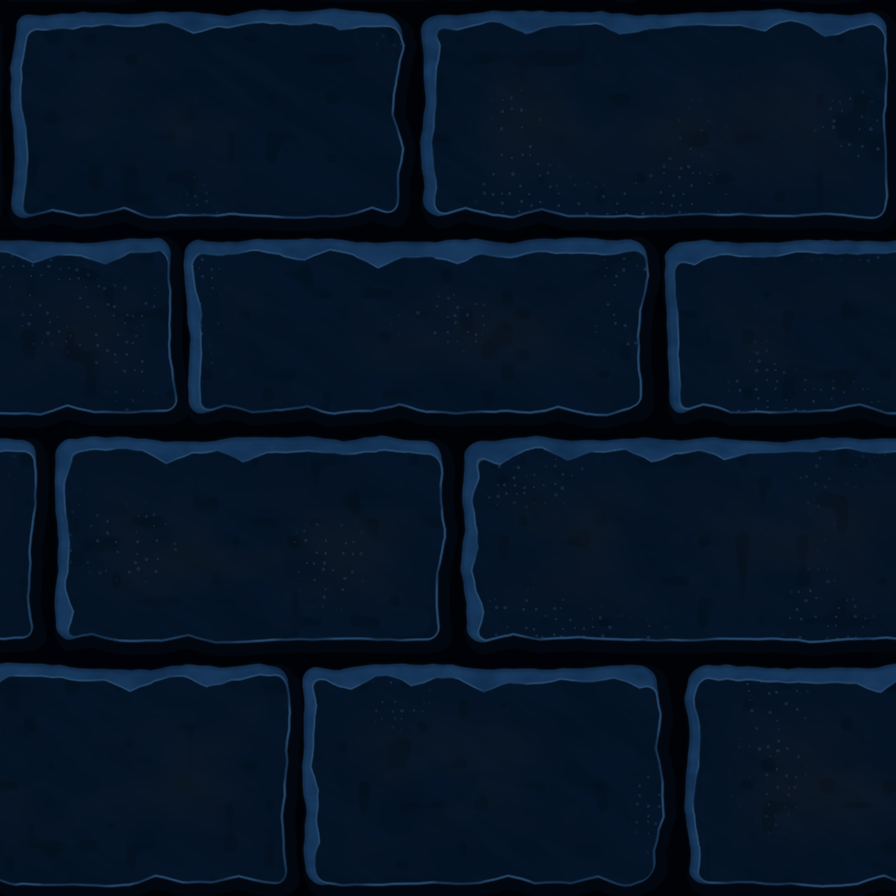
Give the GLSL for this texture, as a Shadertoy shader.

```glsl
float hash(vec2 p) {
    vec3 q = fract(p.xyx * vec3(0.1031, 0.1030, 0.0973));
    q += dot(q, q.yzx + 33.33);
    return fract((q.x + q.y) * q.z);
}

float noise(vec2 p) {
    vec2 i = floor(p), f = fract(p);
    f = f * f * (3.0 - 2.0 * f);
    return mix(mix(hash(i), hash(i + vec2(1, 0)), f.x),
               mix(hash(i + vec2(0, 1)), hash(i + vec2(1, 1)), f.x), f.y);
}

float fbm(vec2 p) {
    float sum = 0.0, amp = 0.5;
    for (int i = 0; i < 4; i++) {
        sum += amp * noise(p);
        p = p * 2.03 + 7.1;
        amp *= 0.5;
    }
    return sum;
}

// Straight segments between random heights, centred on zero
float jag(float t, float seed) {
    float i = floor(t);
    return mix(hash(vec2(i, seed)), hash(vec2(i + 1.0, seed)), fract(t)) - 0.5;
}

// Occasional pointed chip, 0 to 1
float notch(float t, float seed) {
    float i = floor(t);
    float centre = 0.35 + 0.3 * hash(vec2(i, seed + 5.0));
    return step(0.55, hash(vec2(i, seed))) * max(0.0, 1.0 - abs(fract(t) - centre) * 3.0);
}

// Signed distance from depths inside the left, right, bottom and top sides
float roundedBox(vec4 depth, float radius) {
    vec2 u = radius - min(depth.xz, depth.yw);
    return length(max(u, 0.0)) + min(max(u.x, u.y), 0.0) - radius;
}

float fill(float d, float px) {
    return clamp(0.5 - d / px, 0.0, 1.0);
}

// Small pale flecks, gathered in clusters
float flecks(vec2 p, float seed) {
    vec2 cell = floor(p * 95.0);
    vec2 offset = vec2(hash(cell + seed), hash(cell + seed + 31.0)) * 0.5 + 0.25;
    float size = 0.05 + 0.11 * hash(cell + seed + 53.0);
    float d = length(fract(p * 95.0) - offset);
    float cluster = smoothstep(0.62, 0.8, noise(p * 10.0 + seed));
    return cluster * step(0.55, hash(cell + seed + 71.0)) * smoothstep(size + 0.08, size, d);
}

vec3 stoneFace(vec2 p, float seed, float depth) {
    float cloud = fbm(p * vec2(9.0, 12.0) + seed);
    float warmth = smoothstep(0.0, 0.1, depth) * smoothstep(0.3, 0.65, cloud);
    vec3 col = mix(vec3(0.014, 0.073, 0.142), vec3(0.042, 0.085, 0.138), warmth);
    col *= 0.9 + 0.2 * fbm(p * vec2(25.0, 40.0) + p.yx * 20.0 + seed);
    float pit = smoothstep(0.78, 0.9, noise(p * 45.0 + seed * 2.0));
    col *= 1.0 - 0.15 * pit;
    return mix(col, vec3(0.13, 0.22, 0.32), 0.45 * flecks(p, seed));
}

void mainImage(out vec4 fragColor, in vec2 fragCoord) {
    vec2 uv = fragCoord / iResolution.xy;
    float px = 1.5 / min(iResolution.x, iResolution.y);

    // Bottom and top of each course, then left and right of its two bricks
    vec2 courses[4] = vec2[4](vec2(0.012, 0.256), vec2(0.284, 0.510),
                              vec2(0.538, 0.732), vec2(0.757, 0.986));
    vec4 bricks[4] = vec4[4](vec4(0.339, 0.735, 0.768, 1.321), vec4(0.063, 0.493, 0.518, 1.040),
                             vec4(0.209, 0.721, 0.745, 1.194), vec4(0.014, 0.446, 0.471, 0.990));

    vec3 col = vec3(0.0, 0.008, 0.025) * (0.7 + 0.6 * noise(uv * 12.0));

    for (int k = 0; k < 8; k++) {
        int row = k / 2;
        vec2 spanX = k % 2 == 0 ? bricks[row].xy : bricks[row].zw;
        vec2 spanY = courses[row];
        float seed = float(k) * 13.0 + 3.0;

        // Position inside the brick, wrapped around the canvas
        vec2 p = mod(uv - vec2(spanX.x, spanY.x) + 0.05, 1.0) - 0.05;
        vec2 size = vec2(spanX.y - spanX.x, spanY.y - spanY.x);
        vec4 depth = vec4(p.x, size.x - p.x, p.y, size.y - p.y);

        // Worn outline
        vec4 along = p.yyxx + 2.0;
        vec4 wear = vec4(jag(along.x * 24.0, seed), jag(along.y * 26.0, seed + 1.0),
                         jag(along.z * 20.0, seed + 2.0), jag(along.w * 25.0, seed + 3.0));
        vec4 grain = vec4(jag(along.x * 90.0, seed), jag(along.y * 80.0, seed + 1.0),
                          jag(along.z * 70.0, seed + 2.0), jag(along.w * 90.0, seed + 3.0));
        depth -= wear * vec4(0.008, 0.014, 0.006, 0.008) + grain * 0.002;
        depth.z -= 0.008 * notch(along.z * 11.0, seed + 6.0);
        float body = roundedBox(depth, 0.018);

        // Lit bevel is broad on the left and top, a thin edge elsewhere
        vec4 inset = vec4(0.012 + 0.005 * jag(along.x * 30.0, seed + 7.0)
                                + 0.006 * notch(along.x * 13.0, seed + 8.0), 0.002, 0.002,
                          0.014 + 0.007 * jag(along.w * 28.0, seed + 9.0)
                                + 0.011 * notch(along.w * 12.0, seed + 10.0));
        float face = roundedBox(depth - inset, 0.013);

        // Soft shade falling to the lower right
        float shade = roundedBox(depth + vec4(0.002, 0.013, 0.014, 0.002), 0.024);
        col = max(col, vec3(0.008, 0.028, 0.060) * fill(shade, px * 2.0));

        float streak = fbm(p * vec2(35.0, 55.0) + seed);
        vec3 bevel = mix(vec3(0.06, 0.165, 0.29), vec3(0.11, 0.245, 0.39), streak);
        bevel *= 0.8 + 0.2 * smoothstep(0.0, 0.006, -body);
        vec3 brick = mix(bevel, stoneFace(p, seed, -face), fill(face, px));

        // Broken highlight along the face
        float glint = 0.35 + 0.65 * smoothstep(0.25, 0.65, noise(p * 38.0 + seed));
        float line = fill(abs(face) - 0.0011, px);
        brick = mix(brick, vec3(0.17, 0.30, 0.43), line * glint * 0.8);
        col = mix(col, brick, fill(body, px));
    }
    fragColor = vec4(col, 1.0);
}
```
